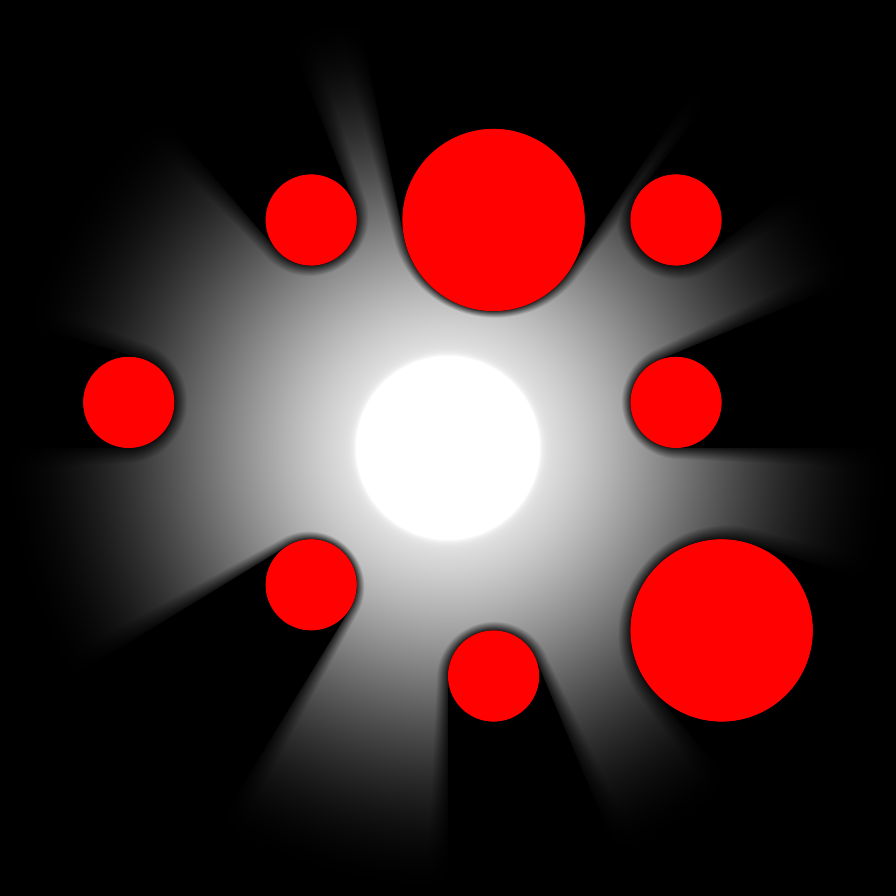
This background is drawn by a WebGL 2 fragment shader. Its source:

```glsl
#version 300 es
precision highp float;

uniform vec2 u_resolution;
out vec4 fragColor;

const float GRID = 0.0509;          // spacing that places and sizes the discs
const float LIGHT_RADIUS = 2.0 * GRID;
const float GLOW_REACH = 0.5;
const float PENUMBRA_SHARPNESS = 20.0;
const float PENUMBRA_FLOOR = 0.2;
const vec3 BLOCKER_COLOR = vec3(1.0, 0.004, 0.004);

// Blockers around the light: centre xy and radius, in grid steps
const int BLOCKER_COUNT = 8;
const vec3 BLOCKERS[BLOCKER_COUNT] = vec3[](
    vec3(-3, 5, 1), vec3(1, 5, 2), vec3(5, 5, 1), vec3(5, 1, 1),
    vec3(6, -4, 2), vec3(1, -5, 1), vec3(-3, -3, 1), vec3(-7, 1, 1));

float circleDistance(vec2 p, vec2 center, float radius) {
    return length(p - center) - radius;
}

float coverage(float dist, float pixel) {
    return 1.0 - smoothstep(-0.5 * pixel, 0.5 * pixel, dist);
}

// Light left after the segment from the origin to p passes one disc
float visibility(vec2 p, vec2 center, float radius, float pixel) {
    float reach = max(length(p), 1e-4);
    vec2 ray = p / reach;
    float along = clamp(dot(center, ray), 0.0, reach);
    float gap = circleDistance(ray * along, center, radius);
    float penumbra = clamp(PENUMBRA_SHARPNESS * gap / max(along, 1e-4), 0.0, 1.0);
    return mix(PENUMBRA_FLOOR, 1.0, penumbra) * (1.0 - coverage(gap, pixel));
}

// Smooth falloff with a thin bright rim around the lamp
float glow(float dist, float reach, float lampRadius) {
    float falloff = 1.0 - smoothstep(0.0, reach, dist);
    float rim = 0.12 * exp(-max(dist - lampRadius, 0.0) / 0.004);
    return min(falloff + rim, 1.0);
}

void main() {
    float scale = min(u_resolution.x, u_resolution.y);
    float pixel = 1.0 / scale;
    vec2 p = (gl_FragCoord.xy - 0.5 * u_resolution) / scale;

    // Gather shadows and the nearest blocker edge
    float lit = 1.0;
    float blockerDist = 1e3;
    for (int i = 0; i < BLOCKER_COUNT; i++) {
        vec3 blocker = BLOCKERS[i] * GRID;
        lit = min(lit, visibility(p, blocker.xy, blocker.z, pixel));
        blockerDist = min(blockerDist, circleDistance(p, blocker.xy, blocker.z));
    }

    // Layer the glow, the lamp and the blockers
    float dist = length(p);
    vec3 color = vec3(glow(dist, GLOW_REACH, LIGHT_RADIUS) * lit);
    color = mix(color, vec3(1.0), coverage(dist - LIGHT_RADIUS, pixel));
    color = mix(color, BLOCKER_COLOR, coverage(blockerDist, pixel));
    fragColor = vec4(color, 1.0);
}
```
